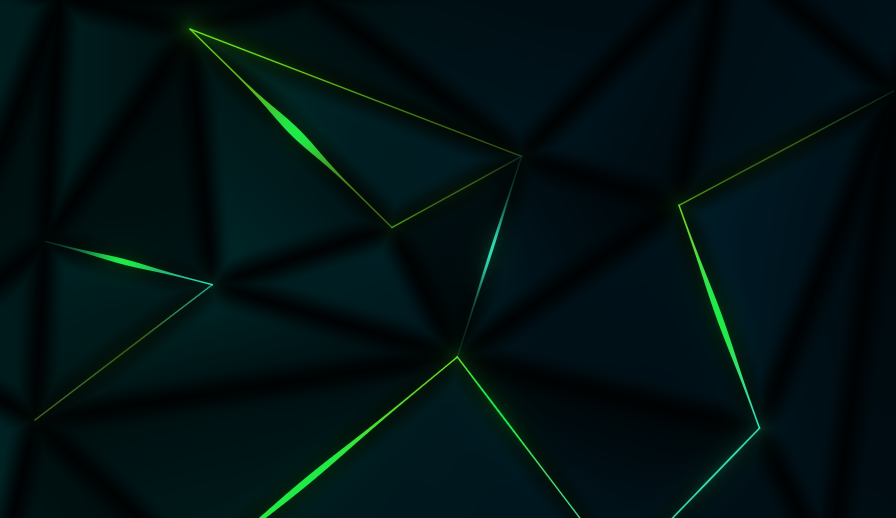
Reproduce this background procedurally as a WebGL 2 fragment shader.

```glsl
#version 300 es
precision highp float;
// Dark teal faceted surface with neon green light running along some folds.

#define HEIGHT 4.44          // canvas height in scene units
#define CREASE 0.21          // width of the shadow beside each fold
#define LINE 0.006           // half width of a light line
#define HALO 0.075           // reach of the glow around a line
#define HALO_GAIN 0.13
#define TEAL vec3(0.0, 0.150, 0.150)
#define BLUE vec3(0.0, 0.098, 0.145)
#define SHADOW vec3(0.0, 0.010, 0.014)

uniform vec2 u_resolution;
out vec4 outColor;

// Light colours
const vec3 LIME = vec3(0.42, 0.85, 0.12);
const vec3 GREEN = vec3(0.12, 0.92, 0.28);
const vec3 CYAN = vec3(0.20, 0.85, 0.70);
const vec3 OLIVE = vec3(0.25, 0.38, 0.10);
const vec3 DIM = vec3(0.03, 0.13, 0.11);

// Fold corners, y measured downward from the top edge
const vec2 apex = vec2(1.63, 0.25);
const vec2 crown = vec2(4.47, 1.34);
const vec2 valley = vec2(3.36, 1.95);
const vec2 knot = vec2(1.82, 2.44);
const vec2 west = vec2(0.39, 2.07);
const vec2 southWest = vec2(0.30, 3.60);
const vec2 hub = vec2(3.92, 3.06);
const vec2 elbow = vec2(5.82, 1.76);
const vec2 heel = vec2(6.51, 3.67);
const vec2 east = vec2(7.66, 0.78);
const vec2 topLeft = vec2(0.52, -0.02);
const vec2 topMid = vec2(2.65, -0.05);
const vec2 topRight = vec2(6.23, -0.43);
const vec2 outerLeft = vec2(-0.70, 3.00);
const vec2 lowLeft = vec2(0.00, 4.90);
const vec2 lowMid = vec2(1.69, 4.90);
const vec2 lowRight = vec2(5.32, 4.90);
const vec2 lowEast = vec2(7.10, 4.90);

float cross2(vec2 a, vec2 b) { return a.x * b.y - a.y * b.x; }

// Triangle shaded between its corners and darkened toward its folds
void face(inout vec3 col, vec2 p, vec2 a, vec2 b, vec2 c, vec3 shade) {
  float area = cross2(b - a, c - a);
  vec3 w = vec3(cross2(b - p, c - p), cross2(c - p, a - p), cross2(a - p, b - p)) / area;
  vec3 h = w * abs(area) / vec3(length(b - c), length(c - a), length(a - b));
  float d = min(h.x, min(h.y, h.z));
  float px = HEIGHT / u_resolution.y;
  float light = max(dot(w, shade), 0.0) * smoothstep(-0.02, CREASE, d);
  vec3 tint = mix(TEAL, BLUE, smoothstep(1.5, 5.5, p.x));
  col = mix(col, SHADOW + tint * light, smoothstep(-px, px, d));
}

// Light line; flare holds its position, length and extra half width
void beam(inout vec3 col, vec2 p, vec2 a, vec2 b, vec3 start, vec3 mid, vec3 end, vec3 flare) {
  vec2 ab = b - a;
  float t = clamp(dot(p - a, ab) / dot(ab, ab), 0.0, 1.0);
  float d = length(p - a - ab * t);
  float s = (t - flare.x) / flare.y;
  float g = exp(-s * s);
  float px = HEIGHT / u_resolution.y;
  float core = clamp((LINE + flare.z * g - d) / px + 0.5, 0.0, 1.0);
  vec3 light = mix(mix(start, end, t), mid, g);
  col += light * vec3(0.4, 1.0, 0.9) * HALO_GAIN * (0.6 + g) * exp(-d / HALO);
  col = mix(col, max(col, light), core);
}

void main() {
  vec2 p = vec2(gl_FragCoord.x, u_resolution.y - gl_FragCoord.y) * HEIGHT / u_resolution.y;
  vec3 col = SHADOW;

  // Left facets
  face(col, p, topLeft, outerLeft, vec2(-0.7, -0.4), vec3(0.6, 0.8, 0.8));
  face(col, p, topLeft, west, outerLeft, vec3(0.25, 0.4, 0.4));
  face(col, p, topLeft, apex, west, vec3(0.7, 0.3, 0.75));
  face(col, p, apex, west, knot, vec3(0.2, 0.35, 0.45));
  face(col, p, west, southWest, outerLeft, vec3(0.5, 0.6, 0.7));
  face(col, p, southWest, lowLeft, outerLeft, vec3(0.7, 0.9, 0.9));
  face(col, p, west, knot, southWest, vec3(0.85, 0.55, 0.45));
  face(col, p, southWest, lowMid, lowLeft, vec3(0.3, 0.2, 0.55));

  // Centre facets
  face(col, p, topLeft, apex, topMid, vec3(0.2, 0.3, 0.2));
  face(col, p, apex, topMid, crown, vec3(0.35, 0.4, 0.4));
  face(col, p, topMid, crown, topRight, vec3(0.4, 0.7, 0.3));
  face(col, p, apex, knot, valley, vec3(0.45, 1.0, 0.5));
  face(col, p, apex, valley, crown, vec3(0.85, 0.75, 0.8));
  face(col, p, knot, valley, hub, vec3(0.75, 0.9, 0.65));
  face(col, p, valley, crown, hub, vec3(0.4, 0.3, 0.15));
  face(col, p, knot, southWest, hub, vec3(0.9, 0.4, 0.3));
  face(col, p, southWest, hub, lowMid, vec3(0.3, 0.4, 0.65));
  face(col, p, hub, lowMid, lowRight, vec3(0.75, 0.6, 0.7));

  // Right facets
  face(col, p, crown, topRight, elbow, vec3(0.75, 0.45, 0.25));
  face(col, p, crown, hub, elbow, vec3(0.4, 0.9, 0.1));
  face(col, p, topRight, elbow, east, vec3(0.45, 0.5, 0.65));
  face(col, p, topRight, east, vec2(8.2, -0.4), vec3(0.3, 0.6, 0.6));
  face(col, p, hub, elbow, heel, vec3(0.5, 0.6, 0.5));
  face(col, p, elbow, east, heel, vec3(1.0, 0.5, 0.7));
  face(col, p, hub, lowRight, heel, vec3(0.15, 0.8, 0.1));
  face(col, p, heel, lowRight, lowEast, vec3(0.45, 0.5, 0.5));
  face(col, p, heel, east, lowEast, vec3(0.6, 0.25, 0.55));
  face(col, p, east, lowEast, vec2(8.6, 4.9), vec3(0.2, 0.45, 0.4));

  // Lit folds
  beam(col, p, apex, crown, LIME, LIME, OLIVE * 0.7, vec3(0.1, 0.3, 0.0));
  beam(col, p, apex, valley, LIME, GREEN, OLIVE, vec3(0.52, 0.15, 0.035));
  beam(col, p, valley, crown, LIME * 0.75, OLIVE, DIM, vec3(0.5, 0.3, 0.0));
  beam(col, p, west, knot, DIM, GREEN, CYAN, vec3(0.47, 0.22, 0.018));
  beam(col, p, knot, southWest, CYAN * 0.8, OLIVE, OLIVE, vec3(0.5, 0.3, 0.0));
  beam(col, p, crown, hub, DIM, CYAN, DIM, vec3(0.47, 0.22, 0.007));
  beam(col, p, elbow, east, LIME * 0.75, OLIVE, DIM, vec3(0.4, 0.25, 0.0));
  beam(col, p, elbow, heel, LIME, GREEN, CYAN, vec3(0.5, 0.25, 0.020));
  beam(col, p, heel, lowRight, CYAN, CYAN, CYAN, vec3(0.3, 0.3, 0.002));
  beam(col, p, hub, lowMid, LIME, GREEN, GREEN, vec3(0.58, 0.22, 0.023));
  beam(col, p, hub, lowRight, LIME, GREEN, CYAN, vec3(0.25, 0.2, 0.002));

  outColor = vec4(col, 1.0);
}
```
